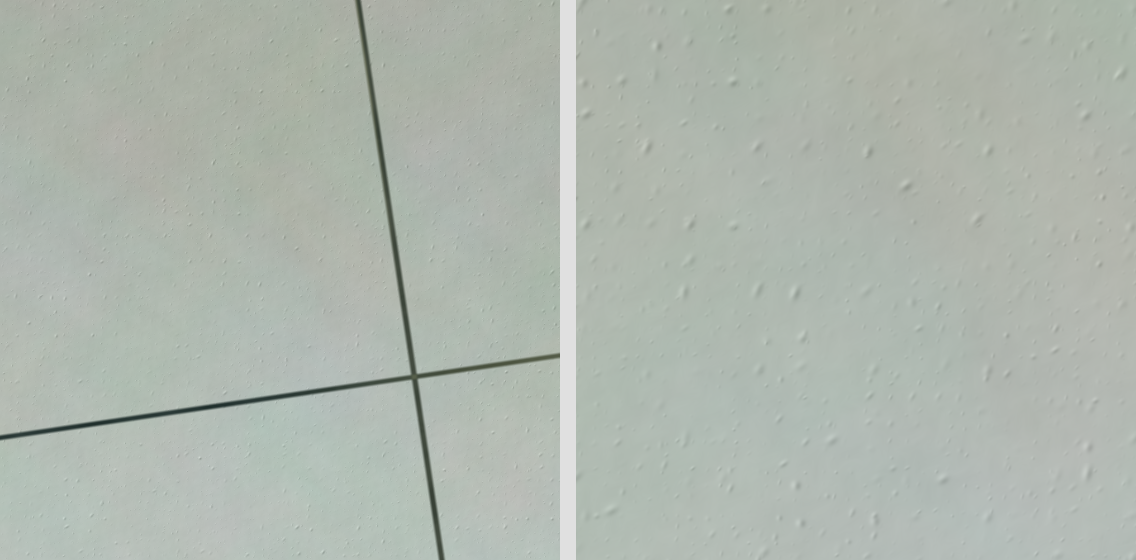
Left, the full canvas; right, a detail of the centre.
Write a three.js fragment shader that draws this texture.

```glsl
// Pale grey-green floor tiles, slightly turned, with thin dark joints and fine pitting
varying vec2 vUv;

vec2 hash2(vec2 p) {
  vec3 q = fract(p.xyx * vec3(0.1031, 0.1030, 0.0973));
  q += dot(q, q.yzx + 33.33);
  return fract((q.xx + q.yz) * q.zy);
}

// Layered, warped sines, roughly -1 to 1
float mottle(vec2 p) {
  float sum = 0.0, amp = 0.5;
  for (int i = 0; i < 5; i++) {
    p += 0.6 * sin(p.yx * 1.3 + float(i) * 2.1);
    sum += amp * sin(p.x) * cos(p.y);
    p = mat2(1.36, 1.10, -1.10, 1.36) * p + 3.7;
    amp *= 0.62;
  }
  return sum;
}

// One slanted pit per cell: dark stroke with a lit edge beside it
float pits(vec2 p) {
  vec2 cell = floor(p);
  vec2 rnd = hash2(cell);
  vec2 kind = hash2(cell + 71.3);
  vec2 d = fract(p) - mix(vec2(0.3), vec2(0.7), rnd);
  float angle = 0.95 + (kind.x - 0.5) * 0.9;
  float c = cos(angle), s = sin(angle);
  d = vec2(c * d.x + s * d.y, c * d.y - s * d.x);
  vec2 size = vec2(mix(0.10, 0.20, rnd.y), 0.085);
  vec2 dark = d / size;
  vec2 bright = (d - vec2(0.0, 0.13)) / size;
  float relief = 0.75 * exp(-dot(bright, bright)) - exp(-dot(dark, dark));
  return relief * kind.y * kind.y * kind.y;
}

// Signed distance to the nearest joint along one axis
float joint(float x) {
  return mod(x + 0.55, 1.1) - 0.55;
}

void main() {
  // Tile axes, centred on the crossing
  vec2 rel = vUv - vec2(0.740, 0.327);
  vec2 tile = vec2(rel.x + 0.150 * rel.y, rel.y - 0.147 * rel.x) * 0.989;

  // Light falls off gently toward the top
  float cloud = mottle(vUv * 7.0 + 1.5);
  float lit = smoothstep(0.0, 1.0, 1.0 - vUv.y + 0.14 * cloud - 0.06 * vUv.x);
  vec3 color = mix(vec3(0.664, 0.690, 0.648), vec3(0.715, 0.756, 0.730), lit);

  // Faint pink, green and blue stains
  color += vec3(0.020, -0.008, 0.006) * mottle(vUv * 10.0 + 8.2);
  color += vec3(-0.006, 0.000, 0.014) * mottle(vUv * 7.0 + 20.0);
  color += 0.012 * mottle(vUv * 34.0);

  // Fine grain, stretched along the slant of the pits
  vec2 slant = vec2(0.6 * vUv.x + 0.8 * vUv.y, 0.6 * vUv.y - 0.8 * vUv.x);
  color += 0.009 * mottle(slant * vec2(150.0, 240.0));

  // Pitting in three sizes
  float scale = 46.0, depth = 0.13;
  for (int i = 0; i < 3; i++) {
    float patchy = 0.75 + 0.5 * mottle(vUv * 14.0 + float(i) * 5.0);
    color += depth * patchy * pits(vUv * scale + float(i) * 17.0);
    scale *= 1.6;
    depth *= 0.75;
  }

  // Straight joints: dark core, soft shoulders, uneven darkness
  vec2 d = vec2(joint(tile.x), joint(tile.y));
  float upright = 1.0 - smoothstep(0.0014, 0.0082, abs(d.x));
  float level = 1.0 - smoothstep(0.0010, 0.0072, abs(d.y));
  float wear = 0.5 + 0.5 * mottle(vUv * 24.0 + 4.0);

  // The upright joint is browner and paler on its left side higher up
  vec3 uprightColor = mix(vec3(0.17, 0.21, 0.17), vec3(0.28, 0.31, 0.26), wear);
  uprightColor += vec3(0.13, 0.12, 0.08) * smoothstep(0.001, -0.004, d.x)
                * smoothstep(0.4, 0.9, vUv.y);
  // The level joint turns from blue-black to olive
  vec3 levelColor = mix(vec3(0.13, 0.19, 0.18), vec3(0.29, 0.32, 0.24),
                        smoothstep(0.4, 0.95, vUv.x));
  levelColor += 0.07 * (wear - 0.5);

  color = mix(color, uprightColor, upright * 0.97);
  color = mix(color, levelColor, level * 0.97);

  // Paler grout where the joints cross
  color = mix(color, vec3(0.38, 0.41, 0.32), 0.7 * upright * level);

  gl_FragColor = vec4(color, 1.0);
}
```
